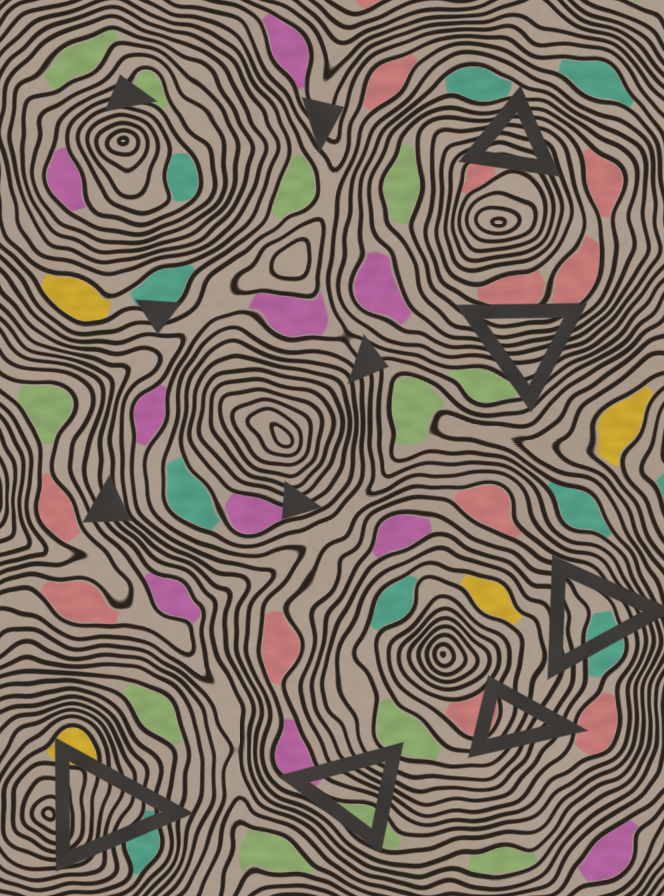
A Shadertoy shader for this pattern:

```glsl
// Hand-inked contour doodle: wobbly rings grow around a few rose centres and merge.
// Scattered marker blobs flatten the ring field, so the lines part and wrap around them.
// Dark paper-cut triangles, solid or hollow, lie on top.

const vec3 PAPER = vec3(0.665, 0.605, 0.550);
const vec3 INK = vec3(0.165, 0.135, 0.115);
const vec3 CARD = vec3(0.235, 0.225, 0.215);
const vec3 PENS[5] = vec3[5](
    vec3(0.54, 0.65, 0.42),   // green
    vec3(0.32, 0.61, 0.52),   // teal
    vec3(0.79, 0.65, 0.18),   // yellow
    vec3(0.69, 0.38, 0.61),   // purple
    vec3(0.76, 0.47, 0.46));  // salmon
// Rose centre (xy) and radius (z), in canvas heights
const vec3 ROSES[5] = vec3[5](
    vec3(0.14, 0.83, 0.17), vec3(0.56, 0.76, 0.17), vec3(0.30, 0.52, 0.12),
    vec3(0.50, 0.26, 0.18), vec3(0.05, 0.10, 0.13));

const float LINE_STEP = 0.0136;    // distance between ink lines
const float LINE_HALF = 0.0024;    // half the pen width
const float SOFT = 0.0013;         // edge softness
const float MERGE = 0.025;         // rounding where roses meet
const float BLOB_CELL = 0.122;
const float BLOB_SIZE = 0.041;
const float ROSE_HEART = 0.034;    // no blobs this close to a centre
const float TRI_CELL = 0.25;
const float TRI_BAND = 0.016;      // frame width of hollow triangles

vec2 hash2(vec2 p) {
    vec3 q = fract(p.xyx * vec3(0.1031, 0.1030, 0.0973));
    q += dot(q, q.yzx + 33.33);
    return fract((q.xx + q.yz) * q.zy);
}

float gradNoise(vec2 p) {
    vec2 i = floor(p), f = fract(p);
    vec2 u = f * f * f * (f * (f * 6.0 - 15.0) + 10.0);
    vec4 corner;
    for (int k = 0; k < 4; k++) {
        vec2 o = vec2(k & 1, k >> 1);
        float a = 6.2832 * hash2(i + o + 50.0).x;
        corner[k] = dot(vec2(cos(a), sin(a)), f - o);
    }
    return 1.4 * mix(mix(corner.x, corner.y, u.x), mix(corner.z, corner.w, u.x), u.y);
}

vec2 wobble(vec2 p) {
    return vec2(gradNoise(p), gradNoise(p + 31.7));
}

float smoothMin(float a, float b, float k) {
    float h = max(k - abs(a - b), 0.0) / k;
    return min(a, b) - 0.25 * h * h * k;
}

// x: ring phase, with an ink line at each integer; y: distance to the nearest centre
vec2 ringField(vec2 p) {
    vec2 q = p + 0.026 * wobble(p * 8.0) + 0.009 * wobble(p * 23.0);
    float f = 10.0, heart = 10.0;
    for (int i = 0; i < 5; i++) {
        float d = length(q - ROSES[i].xy);
        f = smoothMin(f, d - ROSES[i].z, MERGE);
        heart = min(heart, d);
    }
    return vec2(f / LINE_STEP, heart);
}

// Signed distance to the irregular triangle of one cell, hollow or solid
float triangleCard(vec2 p, vec2 id) {
    vec2 r = hash2(id + 71.0), s = hash2(id + 93.0);
    p -= (id + 0.5 + 0.55 * (r - 0.5)) * TRI_CELL;
    bool hollow = s.x > 0.48;
    float size = hollow ? mix(0.065, 0.092, s.y) : mix(0.030, 0.038, s.y);
    vec2 v[3];
    for (int k = 0; k < 3; k++) {
        vec2 j = hash2(id * 3.0 + float(k) + 17.0);
        float a = 6.2832 * r.y + 2.0944 * float(k) + 0.7 * (j.x - 0.5);
        v[k] = size * mix(0.75, 1.1, j.y) * vec2(cos(a), sin(a));
    }
    float d = -1.0;
    for (int k = 0; k < 3; k++) {
        vec2 e = normalize(v[(k + 1) % 3] - v[k]);
        d = max(d, dot(p - v[k], vec2(e.y, -e.x)));
    }
    return hollow ? max(d, -d - TRI_BAND) : d;
}

void mainImage(out vec4 fragColor, in vec2 fragCoord) {
    vec2 p = fragCoord / iResolution.y;
    float rawPhase = ringField(p).x;

    // Gather nearby blobs: each pulls the phase towards the middle of a gap
    vec4 blobs[9];   // target phase, distance over size, pen index, present
    float pull = 0.0, weight = 0.0;
    for (int k = 0; k < 9; k++) {
        vec2 id = floor(p / BLOB_CELL) + vec2(k % 3 - 1, k / 3 - 1);
        vec2 r = hash2(id + 11.0), s = hash2(id + 43.0);
        vec2 c = (id + 0.5 + 0.5 * (r - 0.5)) * BLOB_CELL;
        vec2 ring = ringField(c);
        float size = BLOB_SIZE * mix(0.85, 1.12, s.x) * mix(0.55, 1.0, smoothstep(0.03, 0.12, ring.y));
        float present = step(ROSE_HEART, ring.y);
        float target = floor(ring.x) + 0.5;
        float d = length(p - c) / size;
        float w = present * exp(-d * d);
        pull += w * (target - rawPhase);
        weight += w;
        blobs[k] = vec4(target, d, floor(s.y * 5.0), present);
    }
    float phase = rawPhase + pull / max(weight, 1.0);

    // Paper with faint grain and uneven light
    vec3 col = PAPER * (1.0 + 0.03 * gradNoise(p * 3.0) + 0.02 * gradNoise(p * 90.0));

    // Marker blobs fill the widened gaps
    float marker = 1.0 + 0.07 * gradNoise(p * vec2(40.0, 75.0));
    float ragged = 0.12 * gradNoise(p * 30.0);
    for (int k = 0; k < 9; k++) {
        vec4 b = blobs[k];
        float fill = smoothstep(0.40, 0.28, abs(phase - b.x)) * smoothstep(1.08, 0.99, b.y + ragged);
        col = mix(col, PENS[int(b.z)] * marker, fill * b.w);
    }

    // Ink lines of nearly constant pen width
    float slope = length(vec2(dFdx(phase), dFdy(phase))) * iResolution.y;
    slope = clamp(slope, 0.5 / LINE_STEP, 1.7 / LINE_STEP);
    float lineDist = abs(fract(phase + 0.5) - 0.5) / slope;
    float pen = LINE_HALF * (1.0 + 0.25 * gradNoise(p * 14.0));
    col = mix(col, INK, smoothstep(pen + SOFT, pen - SOFT, lineDist));

    // Triangles on top
    float card = 1.0;
    for (int k = 0; k < 9; k++) {
        vec2 id = floor(p / TRI_CELL) + vec2(k % 3 - 1, k / 3 - 1);
        card = min(card, triangleCard(p, id));
    }
    col = mix(col, CARD * (1.0 + 0.1 * gradNoise(p * 25.0)), smoothstep(SOFT, -SOFT, card));

    fragColor = vec4(col, 1.0);
}
```
